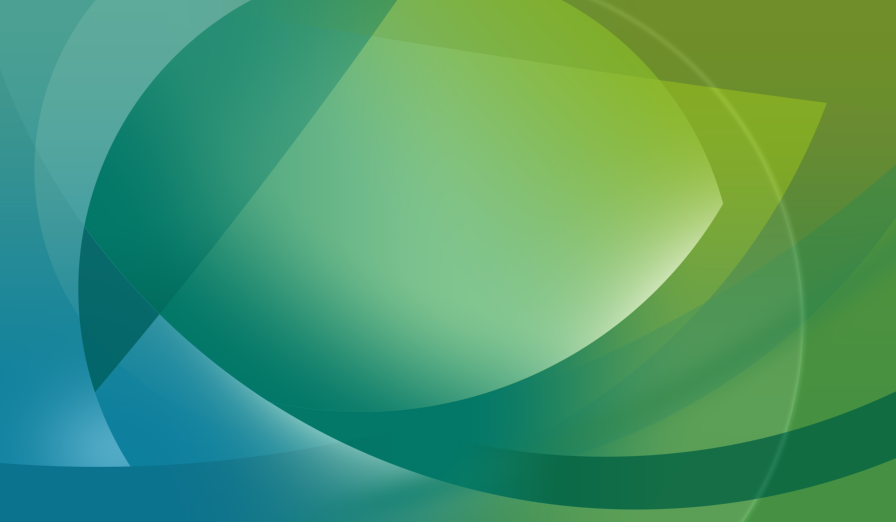
Reproduce this background procedurally as a WebGL 2 fragment shader.

```glsl
#version 300 es
precision highp float;
// Overlapping translucent curved sheets, shading from blue through teal to lime.
uniform vec2 u_resolution;
out vec4 outColor;

#define BLUE  vec3(0.05, 0.50, 0.62)
#define TEAL  vec3(0.27, 0.60, 0.55)
#define GREEN vec3(0.20, 0.53, 0.29)
#define OLIVE vec3(0.46, 0.55, 0.17)
#define LIME  vec3(0.55, 0.71, 0.13)
#define MINT  vec3(0.50, 0.77, 0.56)
#define DEEP  vec3(0.01, 0.47, 0.41)
#define SHADE vec3(0.00, 0.37, 0.32)
#define GLOW_STRENGTH 0.68
#define RIM_WIDTH 0.006

// Signed distance to the circle through three points, positive inside.
float arc(vec2 p, vec2 a, vec2 b, vec2 c) {
    vec2 u = b - a, v = c - a;
    float uu = dot(u, u), vv = dot(v, v);
    vec2 center = vec2(v.y * uu - u.y * vv, u.x * vv - v.x * uu)
                / (2.0 * (u.x * v.y - u.y * v.x));
    return length(center) - length(p - a - center);
}

// Smooth coverage, about one pixel wide.
float inside(float d) {
    float blur = 0.8 / u_resolution.y;
    return smoothstep(-blur, blur, d);
}

float bell(float x) { return exp(-x * x); }

void main() {
    vec2 p = gl_FragCoord.xy / u_resolution.y;

    // Curves that bound the sheets
    float leftD  = arc(p, vec2(0.481, 1.0), vec2(0.150, 0.441), vec2(0.336, 0.0));
    float rightD = arc(p, vec2(1.492, 0.955), vec2(1.349, 0.553), vec2(0.984, 0.266));
    float bowlD  = arc(p, vec2(0.313, 0.391), vec2(0.895, 0.065), vec2(1.718, 0.123));
    float sweepD = arc(p, vec2(1.718, 0.687), vec2(0.895, 0.217), vec2(0.268, 0.107));
    float diagD  = arc(p, vec2(0.761, 1.0), vec2(0.481, 0.62), vec2(0.0, 0.038));
    float topD   = arc(p, vec2(0.38, 0.987), vec2(0.984, 0.888), vec2(1.584, 0.803));
    float finD   = arc(p, vec2(1.584, 0.803), vec2(1.477, 0.586), vec2(1.208, 0.284));
    float ringD  = arc(p, vec2(1.141, 1.0), vec2(1.51, 0.575), vec2(1.499, 0.15));
    float haloD  = arc(p, vec2(0.183, 1.0), vec2(0.067, 0.642), vec2(0.157, 0.385));
    float bandD  = arc(p, vec2(1.074, 0.128), vec2(1.387, 0.145), vec2(1.718, 0.251));
    float outerD = arc(p, vec2(1.718, 0.586), vec2(1.477, 0.329), vec2(1.163, 0.15));
    float foldD  = arc(p, vec2(1.544, 0.396), vec2(1.253, 0.228), vec2(0.671, 0.027));
    float waveD  = arc(p, vec2(0.0, 0.27), vec2(0.2, 0.19), vec2(0.5, 0.15));

    float left = inside(leftD), right = inside(rightD), bowl = inside(bowlD);
    float below = 1.0 - inside(sweepD);
    float diag = inside(diagD), top = inside(topD);
    float east = smoothstep(0.75, 1.25, p.x);
    float west = 1.0 - smoothstep(0.35, 0.85, p.x);

    // Backdrop
    vec3 low = mix(BLUE, GREEN, smoothstep(0.3, 1.2, p.x));
    vec3 high = mix(TEAL, OLIVE, smoothstep(0.3, 1.3, p.x));
    vec3 color = mix(low, high, smoothstep(0.1, 1.0, p.y));

    // Pale sheets on the left
    color = mix(color, vec3(0.75, 0.88, 0.78), 0.15 * inside(haloD) * west * smoothstep(0.1, 0.7, p.y));
    color += 0.025 * bowl * west;
    color = mix(color, BLUE, 0.35 * bell(waveD / 0.03) * west);

    // Lime fin and green sweeps on the right
    float fin = (1.0 - top) * inside(finD) * east;
    color = mix(color, LIME, fin * mix(0.3, 0.75, smoothstep(0.3, 0.8, p.y)));
    color = mix(color, GREEN, 0.5 * below * east);
    color = mix(color, LIME, 0.2 * (1.0 - inside(outerD)) * below * east);
    float ring = inside(ringD) * east;
    color = mix(color, vec3(0.62, 0.80, 0.58), 0.25 * ring * smoothstep(0.9, 0.2, p.y));

    // Darker hollow between the lens and the bowl edge
    float hollow = bowl * left * (1.0 - right);
    color = mix(color, DEEP, hollow * (1.0 - smoothstep(0.85, 1.35, p.x)));
    float band = bowl * (1.0 - inside(bandD)) * smoothstep(0.85, 1.1, p.x);
    color = mix(color, vec3(0.02, 0.39, 0.26), 0.82 * band);

    // Glows under the bowl edge and beside the lens foot
    float under = 1.0 - bowl;
    float footGlow = bell(length((p - vec2(0.23, 0.14)) / vec2(0.15, 0.12)));
    color = mix(color, vec3(0.50, 0.78, 0.88), 0.6 * footGlow * under * (1.0 - below) * (1.0 - left));
    float edgeGlow = exp(min(bowlD, 0.0) / 0.07) * bell((p.x - 0.62) / 0.24);
    color = mix(color, vec3(0.60, 0.83, 0.80), 0.75 * edgeGlow * under * left);
    color *= 1.0 - 0.1 * below * west;
    float fold = bell(foldD / 0.035) * smoothstep(0.5, 0.8, p.x);
    color = mix(color, mix(DEEP, GREEN, east), 0.5 * fold * (1.0 - band));
    color = mix(color, SHADE + vec3(0.0, 0.01, 0.06), 0.85 * left * diag * under);

    // Lens: deep rim, mint middle, lime shoulder
    float body = smoothstep(0.0, 0.35, bowlD) * mix(0.65, 1.0, smoothstep(0.4, 0.9, p.x));
    vec3 lens = mix(DEEP, MINT, body);
    lens = mix(lens, LIME, smoothstep(1.25, 2.2, p.x + 0.9 * p.y));
    float dusk = mix(1.0, 0.45, smoothstep(0.0, 0.3, leftD)) * mix(0.95, 0.55, smoothstep(0.4, 1.0, p.y));
    lens = mix(lens, DEEP, diag * dusk);
    lens = mix(lens, SHADE, 0.6 * diag * smoothstep(0.6, 0.3, p.y));
    float sheen = exp(-max(rightD, 0.0) / 0.1) * bell(length(p - vec2(1.27, 0.46)) / 0.24);
    lens = mix(lens, vec3(0.93, 0.96, 0.86), GLOW_STRENGTH * sheen);
    color = mix(color, lens, left * right * bowl);

    // Top veil and thin bright rim
    color = mix(color, vec3(0.38, 0.58, 0.14), 0.25 * top * smoothstep(0.4, 0.9, p.x));
    color += 0.06 * bell(ringD / RIM_WIDTH) * east;
    outColor = vec4(clamp(color, 0.0, 1.0), 1.0);
}
```
